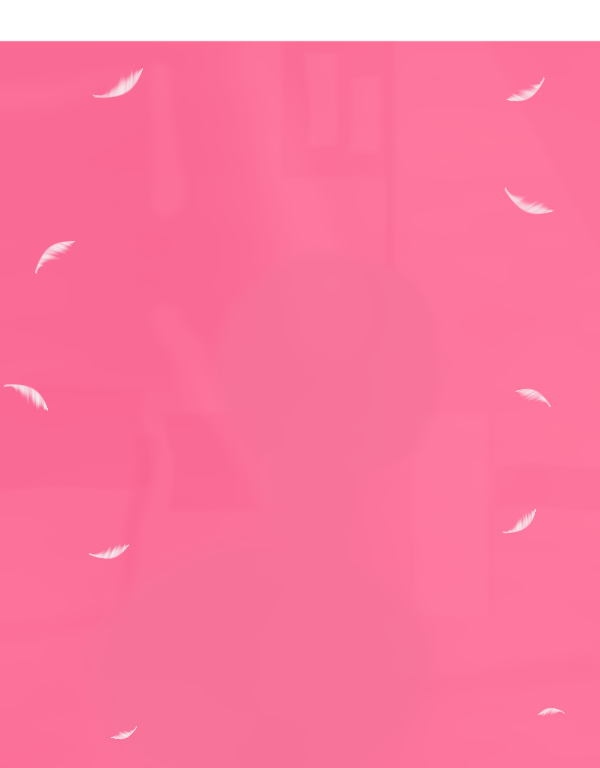
Give the GLSL for this background, as a Shadertoy shader.

```glsl
// Soft rose backdrop with faint tonal shapes, a white top band and drifting feathers.
#define DEEP vec3(0.972, 0.402, 0.572)
#define LIGHT vec3(1.0, 0.486, 0.634)
#define DUSTY vec3(0.962, 0.452, 0.602)
#define FEATHER_COLOR vec3(0.96, 0.94, 0.95)
#define BAND_EDGE 0.9465
#define FEATHER_COUNT 10
#define FEATHER_MIN 0.017
#define FEATHER_MAX 0.038
#define MOTTLE 0.16

float hash(vec2 p) {
    vec3 v = fract(vec3(p.xyx) * 0.1031);
    v += dot(v, v.yzx + 33.33);
    return fract((v.x + v.y) * v.z);
}

float noise(vec2 p) {
    vec2 i = floor(p), f = fract(p);
    f = f * f * (3.0 - 2.0 * f);
    return mix(mix(hash(i), hash(i + vec2(1, 0)), f.x),
               mix(hash(i + vec2(0, 1)), hash(i + vec2(1, 1)), f.x), f.y);
}

float inside(float d, float blur) {
    return 1.0 - smoothstep(-blur, blur, d);
}

float box(vec2 p, vec2 center, vec2 halfSize) {
    vec2 d = abs(p - center) - halfSize;
    return inside(length(max(d, 0.0)) + min(max(d.x, d.y), 0.0), 0.006);
}

float ellipse(vec2 p, vec2 center, vec2 radius, float blur) {
    return inside(length((p - center) / radius) - 1.0, blur);
}

float stroke(vec2 p, vec2 a, vec2 b, float radius, float blur) {
    vec2 ab = b - a;
    float t = clamp(dot(p - a, ab) / dot(ab, ab), 0.0, 1.0);
    return inside(length(p - a - ab * t) - radius * (1.0 - 0.4 * t), blur);
}

// Faint overlapping planes, folds and patches
vec3 backdrop(vec2 p) {
    vec2 q = p + 0.014 * (vec2(noise(p * 13.0), noise(p * 13.0 + 40.0)) - 0.5);
    float tone = mix(0.2, 0.72, smoothstep(0.2, 0.6, p.x + 0.12 * (p.y - 0.5)));
    tone += 0.28 * (1.0 - smoothstep(0.18, 0.6, p.y)) * (1.0 - smoothstep(0.2, 0.5, p.x));
    tone += MOTTLE * (noise(p * 5.0) - 0.5) + 0.4 * MOTTLE * (noise(p * vec2(14, 38)) - 0.5);

    // Upright panels and ledges
    tone -= 0.22 * box(p, vec2(0.435, 0.86), vec2(0.068, 0.09));
    tone += 0.30 * box(q, vec2(0.42, 0.87), vec2(0.018, 0.06));
    tone += 0.25 * box(q, vec2(0.475, 0.85), vec2(0.018, 0.05));
    tone -= 0.28 * box(p, vec2(0.508, 0.80), vec2(0.006, 0.15));
    tone += 0.12 * box(p, vec2(0.59, 0.33), vec2(0.05, 0.13));
    tone -= 0.16 * box(p, vec2(0.638, 0.33), vec2(0.004, 0.13));
    tone -= 0.22 * box(q, vec2(0.73, 0.365), vec2(0.08, 0.026));
    tone -= 0.20 * box(q, vec2(0.08, 0.43), vec2(0.11, 0.065));
    tone -= 0.20 * box(q, vec2(0.28, 0.40), vec2(0.06, 0.065));
    tone -= 0.16 * inside(0.63 + 0.55 * (0.95 - p.y) - p.x, 0.008);

    // Slanted folds
    tone += 0.25 * stroke(q, vec2(0.22, 0.58), vec2(0.34, 0.37), 0.022, 0.018);
    tone += 0.26 * stroke(q, vec2(0.22, 0.74), vec2(0.21, 0.91), 0.020, 0.012);
    tone += 0.28 * stroke(q, vec2(0.42, 0.59), vec2(0.34, 0.92), 0.045, 0.030);
    tone -= 0.25 * stroke(q, vec2(0.19, 0.42), vec2(0.16, 0.22), 0.014, 0.012);
    tone -= 0.18 * stroke(q, vec2(0.0, 0.18), vec2(0.15, 0.20), 0.012, 0.014);
    tone -= 0.18 * stroke(q, vec2(0.77, 0.13), vec2(0.50, 0.10), 0.014, 0.018);
    tone += 0.20 * stroke(q, vec2(0.0, 0.87), vec2(0.17, 0.90), 0.018, 0.020);

    // Rounded muted masses
    float muted = ellipse(q, vec2(0.43, 0.52), vec2(0.145, 0.15), 0.10);
    muted = max(muted, ellipse(q, vec2(0.34, 0.13), vec2(0.22, 0.17), 0.14));
    muted = max(muted, stroke(q, vec2(0.41, 0.42), vec2(0.40, 0.16), 0.08, 0.05));
    vec3 color = mix(DEEP, LIGHT, clamp(tone, 0.0, 1.1));
    return mix(color, DUSTY, 0.7 * muted);
}

// Curved vane with ragged barbs; q.x runs from -1 to 1 along the quill
float feather(vec2 q, float seed) {
    if (abs(q.x) >= 1.0) return 0.0;
    float t = 0.5 + 0.5 * q.x;
    float d = q.y - 0.38 * q.x * q.x;
    float barbs = noise(vec2((q.x - 0.7 * d) * 11.0, seed * 50.0 + d * 2.0));
    float taper = sin(3.14159 * pow(t, 1.3)) + 0.02;
    float width = taper * (d > 0.0 ? 0.34 + 0.3 * barbs : 0.13);
    float vane = 1.0 - smoothstep(0.2 * width, width, abs(d));
    float quill = (1.0 - smoothstep(0.02, 0.08, abs(d))) * (1.0 - t * t);
    return max(vane * mix(0.62, 1.0, barbs), 0.6 * quill);
}

void mainImage(out vec4 fragColor, in vec2 fragCoord) {
    vec2 p = fragCoord / iResolution.y;
    float pixel = 1.0 / iResolution.y;
    float aspect = iResolution.x / iResolution.y;
    vec3 color = mix(backdrop(p), vec3(1), smoothstep(-pixel, pixel, p.y - BAND_EDGE));

    // Feathers scattered down both margins
    for (int i = 0; i < FEATHER_COUNT; i++) {
        float row = float(i / 2), side = float(i % 2), id = float(i) + 1.0;
        float r = hash(vec2(id, 3.7)), s = hash(vec2(id, 9.2)), a = hash(vec2(id, 17.4));
        float inset = 0.03 + 0.14 * r;
        vec2 center = vec2(mix(inset, aspect - inset, side),
                           0.07 + 0.2 * row + 0.04 * side + 0.07 * (s - 0.5));
        float size = mix(FEATHER_MIN, FEATHER_MAX, clamp(0.6 * s + 0.14 * row, 0.0, 1.0));
        float angle = mix(-0.75, 0.75, a), c = cos(angle), n = sin(angle);
        vec2 q = mat2(c, -n, n, c) * (p - center) / size;
        if (r < 0.4) q.y = -q.y;
        if (s < 0.5) q.x = -q.x;
        color = mix(color, FEATHER_COLOR, 0.95 * feather(q, a));
    }
    fragColor = vec4(color, 1.0);
}
```
